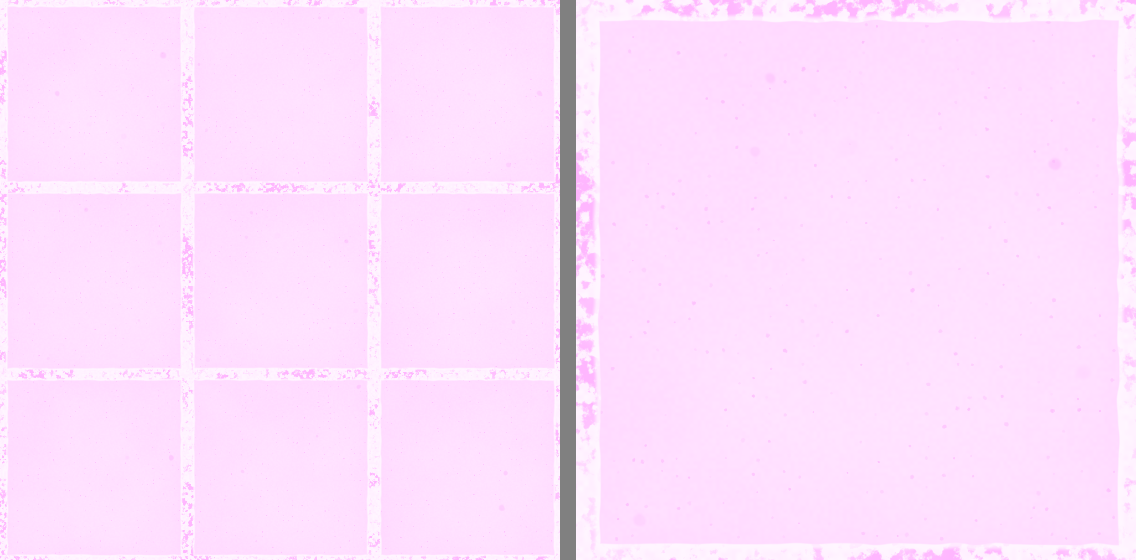
Left, the full canvas; right, a detail of the centre.
This texture is drawn by a WebGL 2 fragment shader. Its source:

```glsl
#version 300 es
precision highp float;
// Three by three square pale pink tiles with speckled, worn light grout.

uniform vec2 u_resolution;
out vec4 fragColor;

const float TILES = 3.0;
const vec2 TILE_CENTER = vec2(0.505, 0.495);
const vec2 TILE_HALF = vec2(0.463, 0.467);

const vec3 GLAZE = vec3(1.0, 0.875, 1.0);
const vec3 GLAZE_DEEP = vec3(1.0, 0.835, 1.0);
const vec3 GLAZE_LIGHT = vec3(1.0, 0.91, 1.0);
const vec3 GROUT = vec3(1.0, 0.965, 1.0);
const vec3 GROUT_STAIN = vec3(1.0, 0.70, 1.0);
const vec3 SPECK = vec3(0.99, 0.70, 0.99);

float hash(vec2 p) {
    vec3 q = fract(vec3(p.xyx) * 0.1031);
    q += dot(q, q.yzx + 33.33);
    return fract((q.x + q.y) * q.z);
}

float valueNoise(vec2 p) {
    vec2 i = floor(p), f = fract(p);
    f = f * f * (3.0 - 2.0 * f);
    float low = mix(hash(i), hash(i + vec2(1, 0)), f.x);
    float high = mix(hash(i + vec2(0, 1)), hash(i + vec2(1, 1)), f.x);
    return mix(low, high, f.y);
}

float fbm(vec2 p) {
    float sum = 0.0, weight = 0.5;
    for (int i = 0; i < 4; i++) {
        sum += weight * valueNoise(p);
        p = mat2(0.8, 0.6, -0.6, 0.8) * p * 2.03 + 17.0;
        weight *= 0.5;
    }
    return sum / 0.9375;
}

// Signed distance to an axis-aligned box.
float boxDistance(vec2 p, vec2 halfSize) {
    vec2 d = abs(p) - halfSize;
    return length(max(d, 0.0)) + min(max(d.x, d.y), 0.0);
}

// Soft round spots, at most one per jittered cell; radius is in cell units.
float spots(vec2 p, float chance, float radius, float seed) {
    vec2 cell = floor(p);
    vec2 key = cell + seed;
    vec2 center = 0.25 + 0.5 * vec2(hash(key + 3.7), hash(key + 9.2));
    float size = radius * mix(0.4, 1.0, hash(key + 21.4));
    float present = step(hash(key), chance);
    float d = length(p - cell - center) + size * 0.5 * (valueNoise(p * 9.0) - 0.5);
    return present * hash(key + 31.8) * (1.0 - smoothstep(size * 0.4, size, d));
}

vec3 glazeColor(vec2 p, vec2 local, float inset, float seed) {
    float clouds = fbm(p * 5.0 + seed) - 0.5;
    float grain = valueNoise(p * 150.0) - 0.5;
    float center = 1.0 - smoothstep(0.1, 0.6, length(local - vec2(0.06, -0.12)));
    float tone = 0.7 * clouds + 0.45 * grain + 0.45 * (center - 0.5);
    vec3 color = mix(GLAZE, GLAZE_LIGHT, clamp(tone, 0.0, 1.0));
    color = mix(color, GLAZE_DEEP, clamp(-tone, 0.0, 1.0));

    // Deeper tint just inside the rim, then pores and blurred stains.
    color = mix(color, GLAZE_DEEP, 0.3 * exp(-inset * 40.0));
    color = mix(color, SPECK, 0.65 * spots(p * 36.0, 0.3, 0.19, seed));
    color = mix(color, SPECK, 0.5 * spots(p * 5.0, 0.25, 0.11, seed + 50.0));
    return color;
}

vec3 groutColor(vec2 p) {
    float patches = smoothstep(0.3, 0.7, fbm(p * 9.0 + 40.0));
    float flecks = fbm(p * 65.0 + 90.0);
    float stain = smoothstep(0.52, 0.72, flecks + 0.16 * (patches - 0.5));
    vec3 color = mix(GROUT, GLAZE_LIGHT, 0.6 * valueNoise(p * 110.0));
    return mix(color, GROUT_STAIN, stain * mix(0.35, 0.95, patches));
}

void main() {
    vec2 p = gl_FragCoord.xy / u_resolution * TILES;
    float pixel = TILES / min(u_resolution.x, u_resolution.y);
    vec2 tile = floor(p);
    vec2 local = fract(p) - TILE_CENTER;

    // Slightly uneven tile outline.
    float wobble = 0.006 * (valueNoise(p * 28.0) - 0.5);
    float edge = boxDistance(local, TILE_HALF) + wobble;
    float seed = 13.0 * hash(tile + 5.0);

    // A clean pale lip separates the glaze from the flecked grout.
    float lip = 1.0 - smoothstep(0.004, 0.014, edge);
    vec3 joint = mix(groutColor(p), GROUT, 0.8 * lip);
    vec3 glaze = glazeColor(p, local, max(-edge, 0.0), seed);
    float coverage = 1.0 - smoothstep(-pixel, pixel, edge);
    fragColor = vec4(mix(joint, glaze, coverage), 1.0);
}
```
